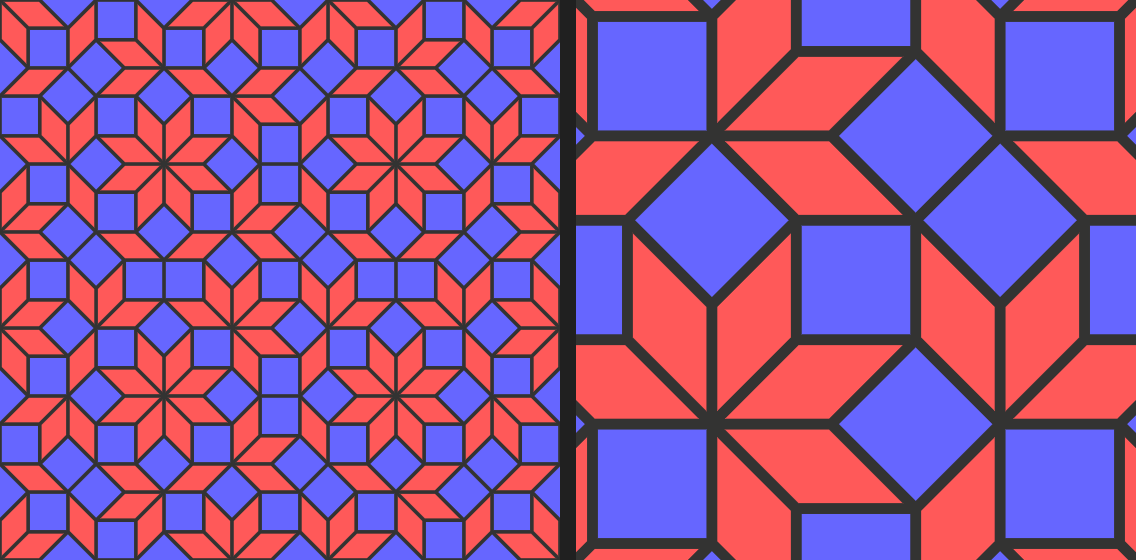
Left: the whole. Right: its middle third, enlarged.
Reproduce this pattern procedurally as a WebGL 1 fragment shader.

```glsl
precision highp float;
// Eightfold tiling of squares and 45 degree rhombs with dark outlines, wrapping at the canvas edges.
// It is the dual of four families of parallel lines (7, 5, 7 and 5 per period): every
// crossing of two lines yields one tile, whose sides are the unit edges of both families.

uniform vec2 u_resolution;

const float HALF_DIAGONAL = 0.70710678;
const float PERIOD = 7.0 + 10.0 * HALF_DIAGONAL;  // canvas width in tile edges

float cross2(vec2 a, vec2 b) { return a.x * b.y - a.y * b.x; }

// Unit edge of a family, in steps of 45 degrees
vec2 tileEdge(int family) {
  float angle = float(family) * 0.78539816;
  return vec2(cos(angle), sin(angle));
}

// Line normal: diagonal families are stretched so that the grid is periodic
vec2 gridNormal(int family) {
  bool diagonal = family == 1 || family == 3;
  return tileEdge(family) * (diagonal ? 10.0 * HALF_DIAGONAL / 7.0 : 1.0);
}

// Position in each family; whole numbers lie on lines
vec4 gridLevels(vec2 g, vec4 phase) {
  return phase + vec4(g.x, (g.x + g.y) * 5.0 / 7.0, g.y, (g.y - g.x) * 5.0 / 7.0);
}

// Point of the tiling for a set of levels
vec2 tilePoint(vec4 level) {
  vec2 origin = vec2(1.0 + HALF_DIAGONAL, 0.5 + 0.5 * PERIOD);
  return origin + level.xz + HALF_DIAGONAL * vec2(level.y - level.w, level.y + level.w);
}

void main() {
  vec2 p = gl_FragCoord.xy / u_resolution * PERIOD;
  float pixel = PERIOD / min(u_resolution.x, u_resolution.y);

  // Nearby grid lines, from the average map between tiling and grid
  vec4 phase = vec4(0.0, 2.25, 0.0, 4.5) / 7.0;
  vec2 guess = (p - vec2(0.98, 0.5 * PERIOD)) * 7.0 / PERIOD;
  vec4 nearest = floor(gridLevels(guess, phase));

  float inset = -10.0;  // distance to the outline of the enclosing tile
  bool isSquare = false;

  for (int i = 0; i < 3; i++) {
    for (int j = 1; j < 4; j++) {
      if (j <= i) continue;
      vec2 edgeA = tileEdge(i), edgeB = tileEdge(j);
      vec2 normalA = gridNormal(i), normalB = gridNormal(j);
      float tileArea = cross2(edgeA, edgeB);

      for (int c = 0; c < 4; c++) {
        // Crossing of one line from each family
        float lineA = nearest[i] + mod(float(c), 2.0);
        float lineB = nearest[j] + floor(float(c) / 2.0);
        float a = lineA - phase[i], b = lineB - phase[j];
        vec2 crossing = vec2(a * normalB.y - b * normalA.y, b * normalA.x - a * normalB.x)
                      / cross2(normalA, normalB);

        // Tile centre
        vec4 level = floor(gridLevels(crossing, phase));
        level[i] = lineA - 0.5;
        level[j] = lineB - 0.5;
        vec2 q = p - tilePoint(level);

        // Depth inside the parallelogram
        float reach = max(abs(cross2(q, edgeB)), abs(cross2(edgeA, q)));
        float depth = 0.5 * tileArea - reach;
        if (depth > inset) {
          inset = depth;
          isSquare = j - i == 2;
        }
      }
    }
  }

  // Fill and outline
  vec3 fill = isSquare ? vec3(0.4, 0.4, 1.0) : vec3(1.0, 0.35, 0.35);
  float coverage = clamp((inset - 0.0455) / pixel + 0.5, 0.0, 1.0);
  gl_FragColor = vec4(mix(vec3(0.2, 0.2, 0.195), fill, coverage), 1.0);
}
```
